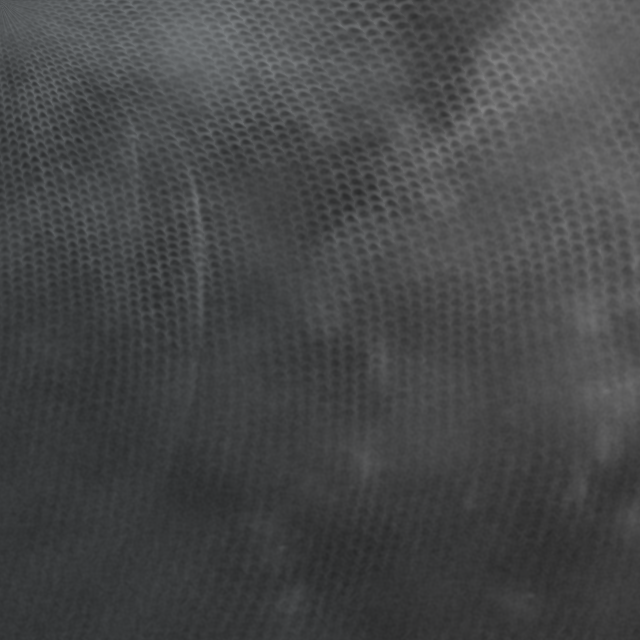
Write a Shadertoy shader that draws this texture.

```glsl
#define CELL vec2(0.0245, 0.0150)
#define BEND 0.42
#define CORNER vec2(0.0, 1.0)
#define MESH_DEPTH 0.105
#define SPOT_COUNT 26
#define SPOT_GAIN 0.09
#define GRAIN 0.03
#define CLOUDS 0.075
#define SHADE_LOW 0.214
#define SHADE_HIGH 0.330
#define COOL_TINT vec3(0.97, 1.005, 1.025)
#define WARM_TINT vec3(1.0, 1.0, 1.005)

vec2 hash2(vec2 p) {
    vec3 q = fract(p.xyx * vec3(0.1031, 0.1030, 0.0973));
    q += dot(q, q.yzx + 33.33);
    return fract((q.xx + q.yz) * q.zy);
}

float gradientNoise(vec2 p) {
    vec2 i = floor(p), f = fract(p);
    vec2 w = f * f * f * (f * (f * 6.0 - 15.0) + 10.0);
    vec2 o = vec2(0.0, 1.0);
    float a = dot(hash2(i) * 2.0 - 1.0, f);
    float b = dot(hash2(i + o.yx) * 2.0 - 1.0, f - o.yx);
    float c = dot(hash2(i + o.xy) * 2.0 - 1.0, f - o.xy);
    float d = dot(hash2(i + o.yy) * 2.0 - 1.0, f - o.yy);
    return mix(mix(a, b, w.x), mix(c, d, w.x), w.y);
}

float fbm(vec2 p) {
    float sum = 0.0, gain = 1.0;
    for (int i = 0; i < 4; i++) {
        sum += gain * gradientNoise(p);
        p = mat2(1.6, 1.2, -1.2, 1.6) * p + 7.3;
        gain *= 0.5;
    }
    return sum;
}

float blob(vec2 p, vec2 center, vec2 radius) {
    vec2 d = (p - center) / radius;
    return exp(-dot(d, d));
}

// Cloth coordinates: gathered at the corner, columns bulging to the right
vec2 clothCoords(vec2 p) {
    vec2 d = p - CORNER;
    vec2 q = d * (1.0 + 0.2 / (length(d) + 0.06));
    q += 0.022 * vec2(gradientNoise(p * 5.0), gradientNoise(p * 5.0 + 19.0));
    q += 0.0045 * vec2(gradientNoise(p * 24.0), gradientNoise(p * 24.0 + 8.0));
    float h = q.y + 0.62;
    return vec2(q.x + BEND * h * h, q.y - 0.3 * h * q.x);
}

// Staggered crescent holes under thin arched threads, about zero on average
float knit(vec2 cloth, float ribbing) {
    vec2 s = cloth / CELL;
    float uneven = gradientNoise(s * vec2(0.7, 0.9) + 50.0);
    s.y += 0.5 * mod(floor(s.x), 2.0);
    vec2 f = fract(s) - 0.5;
    f.y = fract(f.y + 0.5 + 1.1 * f.x * f.x) - 0.5;
    float hole = 1.0 - smoothstep(0.1, 0.56, length(f * vec2(0.82, 1.15)));
    float rib = 0.6 * cos(6.2832 * f.x);
    float threads = 0.4 - mix(hole, rib + 0.4, ribbing);
    return threads * (1.0 + 1.1 * uneven) + 0.4 * uneven;
}

// Broad light, diagonal fold and cloudy wear
float shading(vec2 p) {
    float tone = mix(SHADE_LOW, SHADE_HIGH, smoothstep(0.15, 1.0, p.y + 0.2 * (p.x - 0.3)));
    float s = dot(p - vec2(0.65, 0.78), vec2(0.77, -0.64)) + 0.07 * fbm(p * 8.0);
    float reach = smoothstep(0.48, 0.75, p.y);
    tone += 0.06 * reach * smoothstep(-0.05, 0.04, s) * exp(-max(s, 0.0) / 0.22);
    tone -= 0.085 * reach * smoothstep(0.04, -0.05, s) * exp(min(s, 0.0) / 0.14);
    tone += 0.085 * blob(p, vec2(0.34, 0.94), vec2(0.21, 0.1));
    tone += 0.05 * blob(p, vec2(0.93, 0.45), vec2(0.2, 0.16));
    tone += 0.04 * blob(p, vec2(0.08, 0.96), vec2(0.12, 0.05));
    tone -= 0.045 * blob(p, vec2(0.0, 0.83), vec2(0.05, 0.14));
    tone -= 0.03 * blob(p, vec2(0.15, 0.84), vec2(0.1, 0.07));
    float clouds = fbm(p * vec2(4.0, 5.0) + 3.0) + 0.5 * fbm(p * vec2(9.0, 11.0) + 14.0);
    return tone + CLOUDS * clouds * (0.4 + 0.7 * p.y + 0.25 * p.x);
}

// Nested arc creases that swing out from the corner
float creases(vec2 p) {
    float sum = 0.0;
    for (int i = 0; i < 3; i++) {
        float size = 1.0 - 0.32 * float(i);
        vec2 q = (p - CORNER) / size;
        float h = q.y + 0.45;
        float x = q.x - 0.315 + 0.65 * h * h + 0.012 * gradientNoise(q * 9.0);
        float bright = smoothstep(-0.56, -0.4, q.y) * smoothstep(-0.24, -0.32, q.y);
        float faint = smoothstep(-0.85, -0.6, q.y) * smoothstep(-0.1, -0.3, q.y);
        sum += size * size * (0.07 * bright + 0.01 * faint) * exp(-x * x / 0.00004);
        sum += 0.025 * size * faint * smoothstep(-0.07, 0.0, x) * smoothstep(0.008, 0.0, x);
    }
    // Fine pleats fanning out of the gathered corner
    vec2 d = p - CORNER;
    float r = length(d);
    float pleat = gradientNoise(vec2(atan(-d.y, d.x + 0.001) * 14.0 + 5.0 * r, r * 4.0));
    return sum + 0.07 * pleat * exp(-r / 0.16);
}

// Soft pale rub marks with a few tiny glints
float rubMarks(vec2 p) {
    float sum = 0.0;
    vec2 ragged = p + 0.022 * vec2(fbm(p * 22.0), fbm(p * 22.0 + 40.0));
    for (int i = 0; i < SPOT_COUNT; i++) {
        vec2 place = hash2(vec2(float(i) + 2.0, 5.0));
        vec2 kind = hash2(vec2(float(i) + 9.0, 31.0));
        vec2 center = vec2(0.22 + 0.8 * sqrt(place.x), 0.03 + 0.78 * place.y);
        vec2 radius = mix(vec2(0.014, 0.016), vec2(0.04, 0.042), kind);
        sum += mix(0.35, 1.0, kind.y) * blob(ragged, center, radius);
        sum += 0.7 * step(0.65, kind.x) * blob(p, center + 0.015, vec2(0.006, 0.004));
    }
    return SPOT_GAIN * min(sum, 1.1);
}

void mainImage(out vec4 fragColor, in vec2 fragCoord) {
    vec2 p = fragCoord / iResolution.xy;

    // The mesh is crisp near the top and fades into ribs below
    float clarity = smoothstep(0.3, 0.8, p.y) * (1.0 - 0.4 * smoothstep(0.45, 1.0, p.x));
    float depth = MESH_DEPTH * mix(0.24, 1.0, clarity);
    depth *= clamp(0.9 + 1.5 * gradientNoise(p * 6.0 + 11.0), 0.3, 1.5);
    depth *= smoothstep(0.0, 0.14, length(p - CORNER)) * mix(0.4, 1.0, smoothstep(0.0, 0.35, p.x + 0.4 * p.y));
    float ribbing = mix(0.5, 0.15, clarity);

    float tone = shading(p) + creases(p) + rubMarks(p);
    tone += depth * knit(clothCoords(p), ribbing);
    tone += GRAIN * (gradientNoise(p * 170.0) + 0.8 * gradientNoise(p * 75.0));

    float warmth = smoothstep(0.1, 0.9, p.x + 0.35 * gradientNoise(p * 5.0 + 27.0));
    fragColor = vec4(tone * mix(COOL_TINT, WARM_TINT, warmth), 1.0);
}
```
